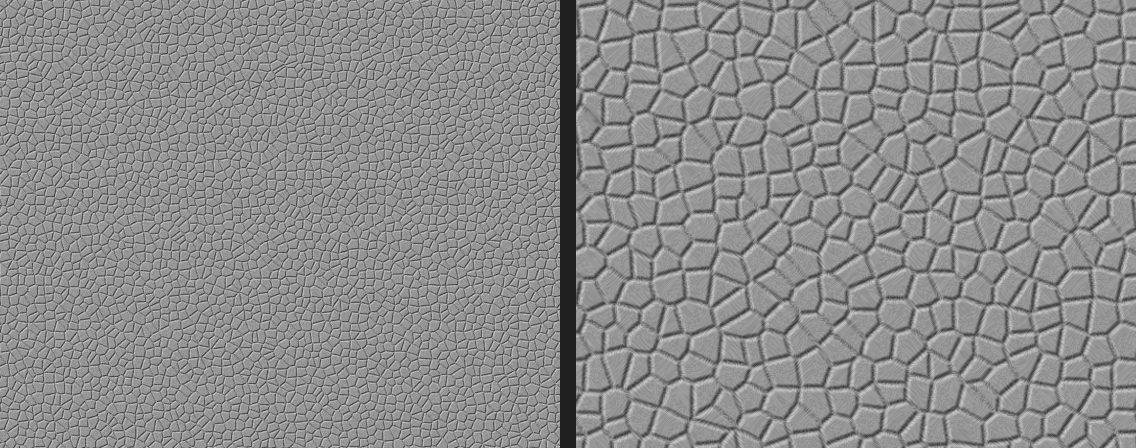
Left: the whole. Right: its middle third, enlarged.
Give the GLSL for this texture, as a Shadertoy shader.

```glsl
vec2 hash2(vec2 cell) {
    vec2 q = vec2(dot(cell, vec2(127.1, 311.7)), dot(cell, vec2(269.5, 183.3)));
    return fract(sin(q) * 43758.545);
}

vec2 seedPoint(vec2 cell) {
    return cell + 0.5 + 0.88 * (hash2(cell) - 0.5);
}

// Distance to the nearest border between Voronoi cells
float borderDistance(vec2 p) {
    vec2 home = floor(p), toNearest = vec2(0.0), nearestCell = home;
    float best = 9.0;
    for (int y = -1; y <= 1; y++)
    for (int x = -1; x <= 1; x++) {
        vec2 cell = home + vec2(x, y);
        vec2 toSeed = seedPoint(cell) - p;
        float d = dot(toSeed, toSeed);
        if (d < best) {
            best = d;
            toNearest = toSeed;
            nearestCell = cell;
        }
    }
    float border = 9.0;
    for (int y = -2; y <= 2; y++)
    for (int x = -2; x <= 2; x++) {
        if (x == 0 && y == 0) continue;
        vec2 toSeed = seedPoint(nearestCell + vec2(x, y)) - p;
        vec2 across = normalize(toSeed - toNearest);
        border = min(border, dot(0.5 * (toSeed + toNearest), across));
    }
    return border;
}

// Flat plates separated by narrow grooves
float plateHeight(vec2 p) {
    return smoothstep(0.01, 0.15, borderDistance(p));
}

// Fine grain from warped, layered sines
float grain(vec2 p) {
    vec2 q = p + 0.35 * sin(p.yx * 3.7 + vec2(0.0, 1.9));
    float coarse = sin(q.x * 17.0 + 2.0 * sin(q.y * 11.0));
    float fine = sin(q.y * 23.0 - q.x * 9.0 + 2.0 * sin(q.x * 13.0));
    return coarse * fine;
}

void mainImage(out vec4 fragColor, in vec2 fragCoord) {
    vec2 p = fragCoord / iResolution.y * 50.0;
    vec2 toLight = normalize(vec2(-0.65, 0.76));

    // Emboss: slopes facing the upper left are lit, the others shaded
    float lower = plateHeight(p + toLight * 0.07);
    float upper = plateHeight(p - toLight * 0.07);
    float relief = upper - lower;
    float groove = 1.0 - 0.5 * (lower + upper);

    // Grain is faint on the plates and rougher inside the grooves
    float gray = 0.587 + (0.036 + 0.05 * groove) * grain(p);
    gray += relief * (relief > 0.0 ? 0.18 : 0.27);
    gray -= 0.07 * groove;
    fragColor = vec4(vec3(gray), 1.0);
}
```
